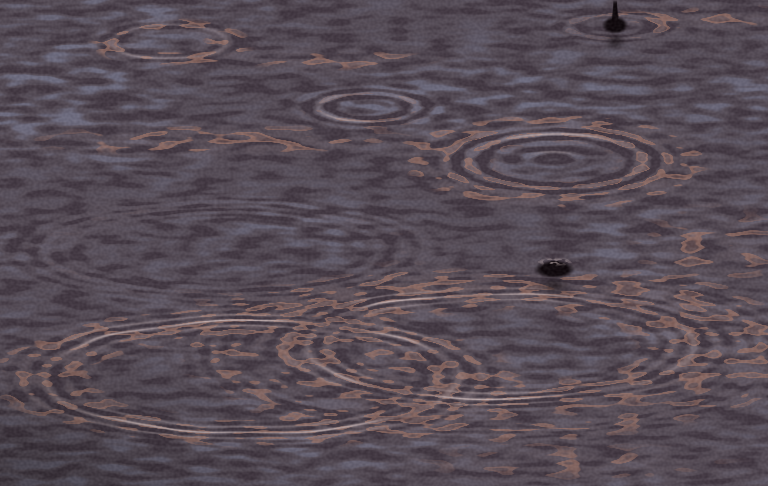
Write a WebGL 1 fragment shader that draws this texture.

```glsl
precision highp float;
// Dusky pond water with flattened raindrop rings, warm flecks and two splashes.
uniform vec2 u_resolution;

#define DARK vec3(0.265, 0.225, 0.265)
#define MID vec3(0.335, 0.300, 0.340)
#define SKY vec3(0.430, 0.425, 0.500)
#define WARM vec3(0.410, 0.335, 0.345)
#define EMBER vec3(0.600, 0.445, 0.400)
#define GLINT vec3(0.760, 0.690, 0.690)
#define INK vec3(0.070, 0.045, 0.060)
#define STREAK vec2(17.0, 88.0)
#define FLECK vec2(25.0, 108.0)
#define GRAIN 0.050

// Sums gathered over all rings
float wave = 0.0;
float zone = 0.0;
float crest = 0.0;

vec2 gradientAt(vec2 cell) {
  float h = fract(sin(dot(cell, vec2(127.1, 311.7))) * 43758.55);
  return vec2(cos(6.2832 * h), sin(6.2832 * h));
}

float noise(vec2 p) {
  vec2 i = floor(p), f = p - i;
  vec2 u = f * f * f * (f * (f * 6.0 - 15.0) + 10.0);
  float a = dot(gradientAt(i), f);
  float b = dot(gradientAt(i + vec2(1, 0)), f - vec2(1, 0));
  float c = dot(gradientAt(i + vec2(0, 1)), f - vec2(0, 1));
  float d = dot(gradientAt(i + vec2(1, 1)), f - vec2(1, 1));
  return mix(mix(a, b, u.x), mix(c, d, u.x), u.y);
}

// Soft elliptical patch
float patchAt(vec2 p, vec2 center, vec2 size) {
  vec2 q = (p - center) / size;
  return exp(-dot(q, q));
}

// Flattened wave packet around one ellipse
void ring(vec2 p, vec2 center, float radius, float squash, float pitch,
          float reach, float gain, float glint, float flecks) {
  vec2 q = (p - center) * vec2(1.0, squash);
  float r = length(q);
  float d = r - radius;
  float envelope = exp(-d * d / (reach * reach));
  float swing = cos(6.2832 * d / pitch);
  float facing = smoothstep(0.1, 0.9, abs(q.y) / (r + 0.001));
  wave += gain * envelope * swing;
  zone += flecks * envelope;
  crest += glint * pow(envelope, 8.0) * pow(0.5 + 0.5 * swing, 4.0) * mix(0.2, 1.0, facing);
}

// Dark splash: body, upward spike and broken reflection
float splash(vec2 p, vec2 center, vec2 size, float spike) {
  vec2 q = p - center;
  float body = 1.0 - smoothstep(0.65, 1.15, length(q / size));
  float halfWidth = size.x * 0.45 * exp(-max(q.y, 0.0) / (size.y * 0.9)) + 0.002;
  float jet = (1.0 - smoothstep(0.6, 1.4, abs(q.x) / halfWidth))
            * step(0.0, q.y) * (1.0 - smoothstep(0.8 * spike, spike, q.y));
  float mirror = 0.6 * patchAt(q, vec2(0.0, -1.9 * size.y), size * vec2(0.6, 0.8));
  return max(max(body, jet), mirror);
}

void main() {
  vec2 p = gl_FragCoord.xy / u_resolution.x;

  // Slow bending of the surface
  vec2 bend = vec2(noise(p * vec2(9.0, 26.0)), noise(p * vec2(11.0, 31.0) + 40.0));
  vec2 w = p + bend * vec2(0.010, 0.0035);

  // Small sharp rings
  ring(w, vec2(0.221, 0.578), 0.074, 3.4, 0.026, 0.030, 0.35, 0.35, 0.75);
  ring(p + 0.15 * (w - p), vec2(0.479, 0.493), 0.064, 3.5, 0.030, 0.036, 0.80, 0.70, 0.35);
  ring(p + 0.15 * (w - p), vec2(0.724, 0.423), 0.113, 3.2, 0.034, 0.050, 0.95, 0.75, 0.40);
  ring(p, vec2(0.720, 0.425), 0.034, 3.4, 0.034, 0.030, 0.60, 0.55, 0.0);
  ring(w, vec2(0.724, 0.423), 0.165, 3.2, 0.024, 0.040, 0.25, 0.0, 0.55);
  ring(p, vec2(0.801, 0.598), 0.060, 3.9, 0.028, 0.028, 0.60, 0.50, 0.30);

  // Wide rings
  ring(w, vec2(0.293, 0.307), 0.235, 4.2, 0.030, 0.070, 0.36, 0.0, 0.25);
  ring(w, vec2(0.326, 0.142), 0.270, 3.7, 0.029, 0.075, 0.42, 0.85, 0.75);
  ring(w, vec2(0.651, 0.182), 0.255, 3.75, 0.029, 0.080, 0.42, 0.85, 0.75);
  ring(w, vec2(0.651, 0.170), 0.370, 3.8, 0.026, 0.060, 0.24, 0.0, 0.45);

  // Loose strips of flecks
  zone += 0.8 * patchAt(p, vec2(0.28, 0.450), vec2(0.24, 0.020));
  zone += 0.7 * patchAt(p, vec2(0.44, 0.555), vec2(0.13, 0.014));
  zone += 0.6 * patchAt(p, vec2(0.93, 0.310), vec2(0.12, 0.060));
  zone += 0.5 * patchAt(p, vec2(0.75, 0.030), vec2(0.25, 0.030));
  zone += 0.6 * patchAt(p, vec2(0.95, 0.610), vec2(0.12, 0.018));
  zone = clamp(zone, 0.0, 1.0);

  // Water tone from streaks and rings
  float streaks = 1.1 * noise(w * STREAK) + 0.7 * noise(w * STREAK * vec2(2.1, 1.7) + 17.0);
  float slope = streaks + 0.85 * wave;
  float blue = 0.45 + 0.9 * noise(p * vec2(4.0, 9.0) + 5.0)
             + 0.5 * patchAt(p, vec2(0.06, 0.50), vec2(0.14, 0.09))
             + 0.4 * patchAt(p, vec2(0.80, 0.50), vec2(0.22, 0.06))
             + 0.3 * patchAt(p, vec2(0.85, 0.28), vec2(0.20, 0.10));
  vec3 color = mix(DARK, MID, smoothstep(-0.45, 0.05, slope));
  color = mix(color, SKY, clamp(blue, 0.15, 1.0) * smoothstep(0.0, 0.55, slope));
  color = mix(color, WARM, 0.45 * zone * smoothstep(-0.25, 0.35, slope));

  // Warm flecks, some with hollow centres
  float fleck = 1.5 * noise(w * FLECK + 71.0) + 0.65 * wave + 0.35 * zone;
  float shape = smoothstep(0.42, 0.54, fleck) * (1.0 - 0.6 * smoothstep(0.70, 0.86, fleck));
  color = mix(color, EMBER, 0.72 * shape * smoothstep(0.18, 0.55, zone));

  // Pale crests, broken along their length
  float broken = smoothstep(-0.35, 0.25, noise(p * vec2(7.0, 16.0) + 9.0));
  color = mix(color, GLINT, clamp(crest * broken, 0.0, 0.9));

  // Splashes with a beaded rim on the lower one
  vec2 bead = p - vec2(0.722, 0.286);
  float rim = patchAt(bead, vec2(0.0, 0.006), vec2(0.019, 0.004));
  color = mix(color, INK, splash(p, vec2(0.801, 0.600), vec2(0.016, 0.011), 0.034));
  color = mix(color, INK, splash(p, vec2(0.722, 0.282), vec2(0.025, 0.011), 0.012));
  color = mix(color, GLINT, 0.75 * rim * smoothstep(-0.1, 0.3, noise(bead * vec2(150.0, 260.0))));

  // Darker lower left corner and fine grain
  color *= 1.0 - 0.22 * patchAt(p, vec2(0.0), vec2(0.28, 0.13));
  color += GRAIN * noise(p * vec2(230.0, 270.0));
  gl_FragColor = vec4(color, 1.0);
}
```
